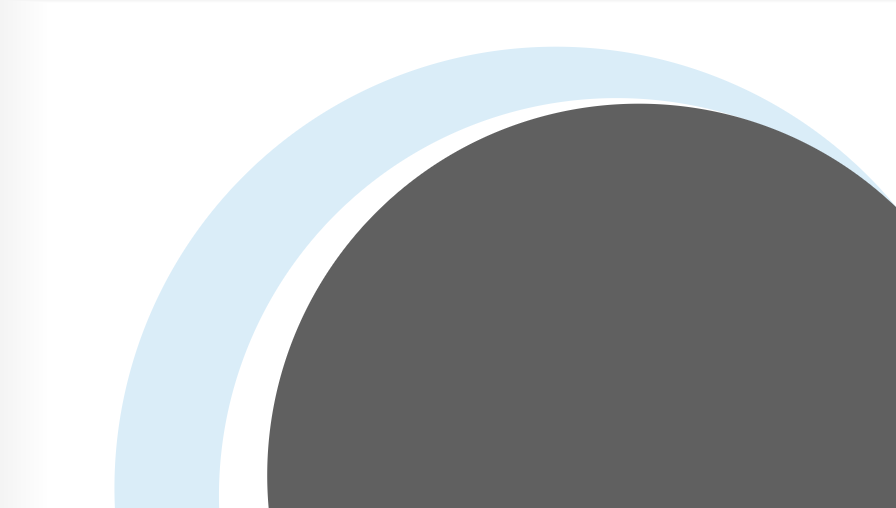
A WebGL 2 fragment shader for this background:

```glsl
#version 300 es
precision highp float;
// Draws a pale blue crescent around a large grey disc on white paper.
// Three antialiased circles are layered over a sheet with faint shading
// along its left and top edges. Lengths are in units of the canvas height.

uniform vec2 u_resolution;
out vec4 fragColor;

const vec3 PAPER = vec3(1.0);
const vec3 EDGE_SHADE = vec3(0.955);
const vec3 PALE_BLUE = vec3(0.853, 0.929, 0.973);
const vec3 DARK_GREY = vec3(0.376);

// Coverage of a disc, with an edge one pixel wide.
float disc(vec2 p, vec2 center, float radius, float pixel) {
    float d = length(p - center) - radius;
    return clamp(0.5 - d / pixel, 0.0, 1.0);
}

// Shade that falls from 1 at an edge to 0 at the given distance.
float edgeFade(float dist, float width) {
    return clamp(1.0 - dist / width, 0.0, 1.0);
}

// Paper with a soft band at the left and a thin one along the top.
vec3 paper(vec2 p) {
    float left = edgeFade(p.x, 0.097);
    float top = edgeFade(1.0 - p.y, 0.006);
    return mix(PAPER, EDGE_SHADE, max(left, top));
}

void main() {
    float pixel = 1.0 / u_resolution.y;
    vec2 p = gl_FragCoord.xy * pixel;

    vec3 color = paper(p);

    // Crescent: a blue disc with a white disc set inside it.
    color = mix(color, PALE_BLUE, disc(p, vec2(1.0943, 0.0391), 0.869, pixel));
    color = mix(color, PAPER, disc(p, vec2(1.2138, 0.0241), 0.7828, pixel));

    // Grey disc in front.
    color = mix(color, DARK_GREY, disc(p, vec2(1.2575, 0.0644), 0.7315, pixel));

    fragColor = vec4(color, 1.0);
}
```
